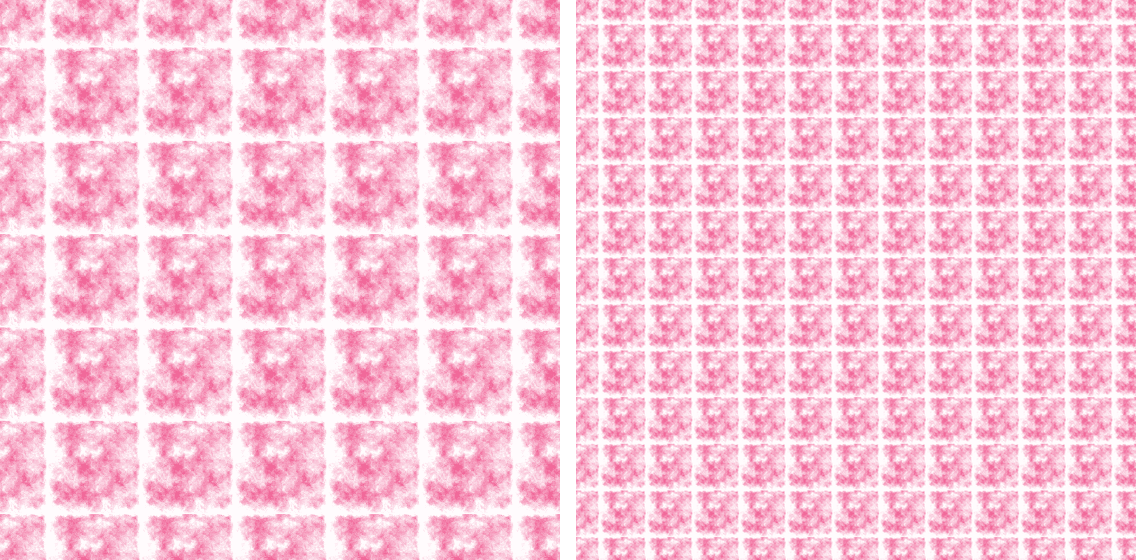
Left, the tile; right, the same tile 2 across and 2 down.
Write a WebGL 2 fragment shader that draws this pattern.

```glsl
#version 300 es
precision highp float;
// Tie-dye style grid: mottled pink watercolour squares with ragged white gaps.

uniform vec2 u_resolution;
out vec4 outColor;

const float REPEATS = 6.0;           // squares across and down
const vec2 GRID_SHIFT = vec2(0.49, 0.5);
const vec3 PAPER = vec3(1.0, 0.985, 0.992);
const vec3 BLUSH = vec3(0.977, 0.755, 0.838);
const vec3 ROSE = vec3(0.945, 0.410, 0.605);
const float BASE_TONE = 0.45;
const float MOTTLE = 1.85;           // contrast of the cloudy grain
const float WARP = 0.07;             // bending of the stains
const float RAGGED = 0.12;           // roughness of the square edges
const float EDGE_FADE = 0.56;        // bleaching towards the gaps
const vec4 FADE_WIDTH = vec4(0.11, 0.06, 0.15, 0.04); // left, right, bottom, top
const int OCTAVES = 5;
const float GAIN = 0.74;

// Stains: centre xy, radii zw, in units of one square
const int STAINS = 12;
const vec4 STAIN_SHAPE[STAINS] = vec4[](
  vec4(0.26, 0.81, 0.13, 0.11), vec4(0.87, 0.84, 0.10, 0.10),
  vec4(0.48, 0.51, 0.19, 0.10), vec4(0.75, 0.57, 0.16, 0.13),
  vec4(0.20, 0.22, 0.19, 0.12), vec4(0.46, 0.20, 0.16, 0.11),
  vec4(0.80, 0.31, 0.15, 0.12), vec4(0.43, 0.69, 0.11, 0.07),
  vec4(0.08, 0.70, 0.10, 0.18), vec4(0.50, 0.36, 0.14, 0.06),
  vec4(0.83, 0.49, 0.04, 0.06), vec4(0.55, 0.93, 0.22, 0.08));
const float STAIN_TONE[STAINS] = float[](
  0.40, 0.28, 0.36, 0.24, 0.38, 0.22, 0.24, -0.28, -0.16, -0.22, -0.30, -0.12);

float hash(vec2 p) {
  return fract(sin(dot(p, vec2(127.1, 311.7))) * 43758.5453);
}

// Value noise that wraps after a whole number of lattice steps
float wrapNoise(vec2 p, float period, float seed) {
  vec2 i = floor(p);
  vec2 f = fract(p);
  f = f * f * (3.0 - 2.0 * f);
  vec2 a = mod(i, period) + seed;
  vec2 b = mod(i + 1.0, period) + seed;
  return mix(mix(hash(a), hash(vec2(b.x, a.y)), f.x),
             mix(hash(vec2(a.x, b.y)), hash(b), f.x), f.y);
}

// Layered noise, periodic over one square, centred on zero
float cloud(vec2 p, float frequency, float seed) {
  float sum = 0.0;
  float total = 0.0;
  float amplitude = 1.0;
  for (int i = 0; i < OCTAVES; i++) {
    sum += amplitude * wrapNoise(p * frequency, frequency, seed);
    total += amplitude;
    amplitude *= GAIN;
    frequency *= 2.0;
    seed += 17.0;
  }
  return sum / total - 0.5;
}

// Summed dark and light stains
float stains(vec2 p) {
  float tone = 0.0;
  for (int i = 0; i < STAINS; i++) {
    vec2 d = (p - STAIN_SHAPE[i].xy) / STAIN_SHAPE[i].zw;
    tone += STAIN_TONE[i] * exp(-dot(d, d));
  }
  return tone;
}

// 0 in the gaps, 1 inside the square
float squareMask(vec2 p, float roughness) {
  vec4 d = vec4(p.x, 1.0 - p.x, p.y, 1.0 - p.y) + roughness;
  vec4 m = smoothstep(vec4(0.0), FADE_WIDTH, d);
  return m.x * m.y * m.z * m.w;
}

void main() {
  vec2 uv = gl_FragCoord.xy / u_resolution;
  vec2 cell = fract(uv * REPEATS + GRID_SHIFT);

  // Ragged, bent coordinates
  vec2 bend = vec2(cloud(cell, 6.0, 3.0), cloud(cell, 6.0, 41.0));
  vec2 bent = cell + bend * WARP * 2.0;

  // Pigment density
  float grain = cloud(cell + bend * WARP, 8.0, 23.0);
  float tone = BASE_TONE + stains(bent) + MOTTLE * grain;
  tone -= EDGE_FADE * (1.0 - squareMask(cell, bend.x * RAGGED));

  // Thin clean line where neighbouring squares meet
  vec2 gap = min(cell, 1.0 - cell);
  tone *= smoothstep(0.0, 0.03, gap.x) * smoothstep(0.0, 0.015, gap.y);
  tone = clamp(tone, 0.0, 1.0);

  vec3 color = mix(PAPER, BLUSH, min(tone * 2.2, 1.0));
  color = mix(color, ROSE, clamp((tone - 0.45) / 0.55, 0.0, 1.0));
  outColor = vec4(color, 1.0);
}
```
